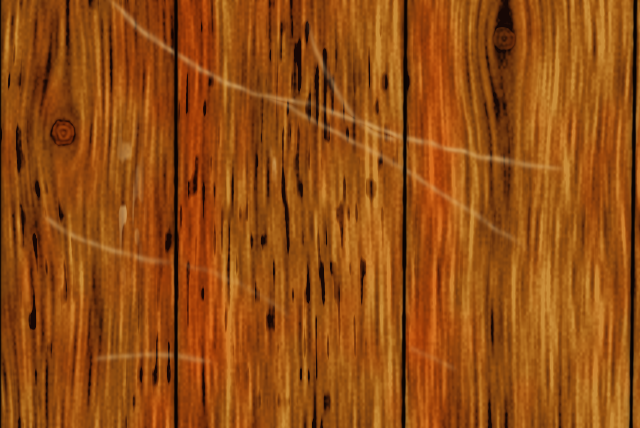
Give the GLSL for this texture, as a WebGL 2 fragment shader.

```glsl
#version 300 es
precision highp float;
// Weathered upright wooden planks with dark gaps, knots, cracks and pale curved scratches.

uniform vec2 u_resolution;
out vec4 fragColor;

// Lengths are fractions of the canvas width.
const float FIRST_GAP = 0.275;
const float PLANK_WIDTH = 0.3555;
const float GAP_HALF = 0.0026;
const float GAP_TILT = 0.014;
const float MEAN_TONE = 3.1;
const float SCRATCH_HALF = 0.0045;
const vec3 RED_STAIN = vec3(1.08, 0.77, 0.5);
const vec3 PALE_WOOD = vec3(0.86, 0.69, 0.44);

// Wood colours from the deepest shadow to the brightest fibre.
const vec3 TONES[6] = vec3[6](
  vec3(0.09, 0.03, 0.02), vec3(0.38, 0.17, 0.04), vec3(0.50, 0.26, 0.06),
  vec3(0.60, 0.32, 0.06), vec3(0.70, 0.43, 0.12), vec3(0.79, 0.55, 0.22));

// Upright bands: centre, half width, tone shift, redness.
const vec4 BANDS[10] = vec4[10](
  vec4(0.04, 0.07, -0.7, 0.1), vec4(0.245, 0.035, -0.5, 0.6),
  vec4(0.305, 0.032, -0.5, 0.8), vec4(0.353, 0.008, 1.3, -0.3),
  vec4(0.41, 0.03, -0.4, 0.1), vec4(0.485, 0.013, -0.6, 0.0),
  vec4(0.59, 0.04, 0.5, -0.1), vec4(0.67, 0.04, 0.0, 0.5),
  vec4(0.785, 0.022, -1.2, -0.4), vec4(0.93, 0.07, 0.8, -0.1));

// Knots: centre, radius, strength.
const vec4 KNOTS[2] = vec4[2](
  vec4(0.099, 0.461, 0.018, 1.0), vec4(0.788, 0.608, 0.017, 0.45));

// Scratches: start and end points, then sag and strength.
const vec4 SCRATCH_ENDS[8] = vec4[8](
  vec4(0.16, 0.68, 0.51, 0.507), vec4(0.48, 0.51, 0.90, 0.402),
  vec4(0.38, 0.535, 0.84, 0.268), vec4(0.475, 0.64, 0.63, 0.455),
  vec4(0.06, 0.335, 0.28, 0.258), vec4(0.28, 0.258, 0.46, 0.17),
  vec4(0.14, 0.105, 0.34, 0.10), vec4(0.635, 0.125, 0.72, 0.09));
const vec2 SCRATCH_FORM[8] = vec2[8](
  vec2(0.044, 0.8), vec2(0.017, 0.8), vec2(-0.013, 0.6), vec2(0.06, 0.6),
  vec2(0.018, 0.6), vec2(-0.012, 0.3), vec2(-0.012, 0.55), vec2(0.0, 0.3));

float hash(vec2 p) {
  vec3 q = fract(p.xyx * 0.1031);
  q += dot(q, q.yzx + 33.33);
  return fract((q.x + q.y) * q.z);
}

float noise(vec2 p) {
  vec2 i = floor(p), f = fract(p);
  f = f * f * (3.0 - 2.0 * f);
  return mix(mix(hash(i), hash(i + vec2(1, 0)), f.x),
             mix(hash(i + vec2(0, 1)), hash(i + vec2(1, 1)), f.x), f.y);
}

float fbm(vec2 p) {
  return 0.55 * noise(p) + 0.3 * noise(p * 2.1 + 7.3) + 0.15 * noise(p * 4.3 + 3.1);
}

vec3 woodColour(float tone) {
  vec3 c = TONES[0];
  for (int i = 1; i < 6; i++) c = mix(c, TONES[i], clamp(tone - float(i - 1), 0.0, 1.0));
  return c;
}

float bell(float x, float width) { return exp(-x * x / (width * width)); }

// Moves the grain sideways so that it flows around each knot.
float bendGrain(vec2 p) {
  float x = p.x + 0.012 * (noise(p * vec2(9, 5)) - 0.5);
  for (int i = 0; i < 2; i++) {
    vec2 d = (p - KNOTS[i].xy) * vec2(1.0, 0.5);
    float reach = 4.0 * KNOTS[i].z * KNOTS[i].z;
    x -= d.x * reach / (dot(d, d) + reach);
  }
  return x;
}

float scratches(vec2 p) {
  float mark = 0.0;
  for (int i = 0; i < 8; i++) {
    vec4 e = SCRATCH_ENDS[i];
    vec2 form = SCRATCH_FORM[i], span = e.zw - e.xy;
    float t = (p.x - e.x) / span.x;
    float y = e.y + span.y * t - 4.0 * form.x * t * (1.0 - t);
    float slope = (span.y - 4.0 * form.x * (1.0 - 2.0 * t)) / span.x;
    float d = (p.y - y) / sqrt(1.0 + slope * slope);
    float ends = smoothstep(0.0, 0.1, t) * smoothstep(1.0, 0.85, t);
    mark = max(mark, form.y * ends * bell(d, SCRATCH_HALF));
  }
  return mark;
}

void main() {
  vec2 p = gl_FragCoord.xy / u_resolution.x;
  float pixel = 1.0 / u_resolution.x;

  // Each plank gets its own stretch of grain.
  float across = (p.x - FIRST_GAP - (p.x - FIRST_GAP) * p.y * GAP_TILT) / PLANK_WIDTH;
  float seed = 17.0 * floor(across) + 40.0;
  vec2 g = vec2(bendGrain(p), p.y);

  // Broad bands and stains.
  float tone = MEAN_TONE + 2.4 * (fbm(p * vec2(14, 6) + seed) - 0.5);
  float red = 1.6 * (fbm(p * vec2(16, 7) + seed + 50.0) - 0.42);
  float bandX = p.x + 0.02 * (noise(p * vec2(3, 7) + 5.0) - 0.5);
  for (int i = 0; i < 10; i++) {
    float b = bell(bandX - BANDS[i].x, BANDS[i].y);
    tone += b * BANDS[i].z;
    red += b * BANDS[i].w;
  }

  // Fibres, lit from the side.
  vec2 fibre = g * vec2(150, 13) + seed;
  float relief = noise(fibre + vec2(0.25, 0)) - noise(fibre - vec2(0.25, 0));
  tone += 2.0 * (noise(g * vec2(85, 5) + seed) - 0.5) + 3.2 * relief;
  tone += 1.3 * (noise(g * vec2(240, 22) + seed) - 0.5);
  tone += 0.8 * (noise(p * vec2(250, 190)) - 0.5);

  // Short open cracks where the surface is rough.
  float rough = smoothstep(0.35, 0.7, noise(p * vec2(13, 4) + seed) + 0.35 * bell(p.x - 0.47, 0.07));
  rough *= 1.0 - 0.8 * smoothstep(0.62, 0.66, p.x);
  tone -= 2.6 * rough * smoothstep(0.7, 0.9, noise(g * vec2(170, 24) + seed + 9.0));

  // Ringed knots with a dark rim.
  for (int i = 0; i < 2; i++) {
    vec4 k = KNOTS[i];
    float r = length((p - k.xy) * vec2(1.0, 0.85)) / k.z + 0.3 * (noise(p * 90.0) - 0.5);
    float core = k.w * smoothstep(1.1, 0.9, r);
    tone = mix(tone, 1.7 + 0.5 * cos(r * 14.0) + 1.2 * (noise(p * 200.0) - 0.5), core);
    tone -= k.w * (1.5 * bell(r - 1.0, 0.18) + 0.6 * bell(r - 1.7, 0.5));
    red += 0.5 * core;
  }

  vec3 colour = woodColour(tone);
  colour = mix(colour, colour * RED_STAIN, clamp(red, 0.0, 1.0));

  // Scratches catch on the fibres; pale flecks show worn wood.
  float wear = scratches(p + 0.004 * (noise(p * 40.0) - 0.5)) * (0.35 + 0.6 * noise(fibre));
  float fleckZone = bell(p.x - 0.2, 0.018) * bell(p.y - 0.36, 0.09)
                  + bell(p.x - 0.43, 0.007) * bell(p.y - 0.43, 0.03);
  wear += 0.8 * fleckZone * smoothstep(0.5, 0.75, noise(g * vec2(150, 30) + 3.0));
  colour = mix(colour, PALE_WOOD, clamp(wear, 0.0, 0.85));

  // Gaps between planks and the shaded left border.
  float gap = abs(across - round(across)) * PLANK_WIDTH + 0.0012 * (noise(p * 70.0) - 0.5);
  gap = min(gap, p.x + 0.001);
  colour *= 1.0 - 0.3 * bell(gap, 0.006);
  float soft = 0.0006 + 0.7 * pixel;
  colour = mix(TONES[0] * 0.4, colour, smoothstep(GAP_HALF - soft, GAP_HALF + soft, gap));

  fragColor = vec4(colour, 1.0);
}
```
